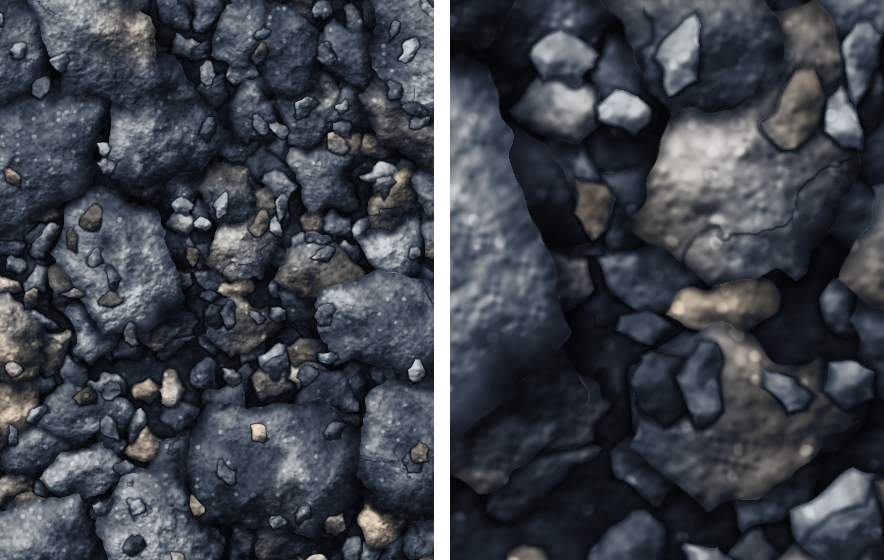
Left, the full canvas; right, a detail of the centre.
Reproduce this texture procedurally as a WebGL 2 fragment shader.

```glsl
#version 300 es
precision highp float;
// A heap of broken slate-blue and brown-grey rocks. Scattered faceted stones are
// painted layer over layer, each shading what lies beneath it; the resulting
// normals are then roughened with noise, lit from the upper left and tinted.

uniform vec2 u_resolution;
out vec4 fragColor;

#define BRIGHTNESS 0.375
#define BUMP 0.045
#define MOTTLE 1.7
#define SHADOW 0.80
#define SHADOW_REACH 0.14
#define EDGE_SOFTNESS 0.0014
#define FACETS 7
#define LIGHT_DIR normalize(vec3(-0.45, 0.65, 0.75))
#define COOL_DARK vec3(0.82, 1.01, 1.31)
#define COOL_PALE vec3(0.97, 1.005, 1.03)
#define WARM vec3(1.10, 1.0, 0.89)

const float TAU = 6.28318;

vec3 hash(vec3 p) {
    p = fract(p * vec3(0.1031, 0.1030, 0.0973));
    p += dot(p, p.yxz + 33.33);
    return fract((p.xxy + p.yxx) * p.zyx);
}

float noise(vec2 p) {
    vec2 i = floor(p), f = fract(p);
    f = f * f * (3.0 - 2.0 * f);
    float a = hash(vec3(i, 7.0)).x, b = hash(vec3(i + vec2(1, 0), 7.0)).x;
    float c = hash(vec3(i + vec2(0, 1), 7.0)).x, d = hash(vec3(i + 1.0, 7.0)).x;
    return mix(mix(a, b, f.x), mix(c, d, f.x), f.y);
}

float fbm(vec2 p) {
    float sum = 0.0, amp = 0.52;
    for (int i = 0; i < 5; i++) {
        sum += amp * noise(p);
        p = mat2(1.6, 1.2, -1.2, 1.6) * p + 3.7;
        amp *= 0.5;
    }
    return sum;
}

// One stone around the origin: xy = slope of its surface, z = distance inside the outline
vec3 stone(vec2 q, vec3 id, vec3 rnd) {
    float radius = mix(0.42, 0.60, rnd.x), turn = rnd.y * TAU;
    vec2 tilt = (rnd.yz - 0.5) * 0.7;
    float inside = 1.0, weight = exp(-14.0 * (0.25 - dot(q, tilt)));
    vec2 slope = tilt * weight;
    for (int k = 0; k < FACETS; k++) {
        vec3 h = hash(id + float(k) * 17.3);
        float angle = (float(k) + 0.6 * h.x) * TAU / float(FACETS) + turn;
        vec2 dir = vec2(cos(angle), sin(angle));
        float reach = radius * (1.0 + 0.22 * cos(2.0 * angle - rnd.z * TAU)) * mix(0.82, 1.0, h.y);
        float dist = reach - dot(q, dir), steep = mix(0.45, 1.7, h.z);
        float w = exp(-14.0 * max(dist * steep, -0.3));
        inside = min(inside, dist);
        slope += dir * steep * w;
        weight += w;
    }
    return vec3(slope / weight, inside);
}

// Paints one grid of stones over the surface: xy = slope, z = openness to light, w = stone seed
void scatter(vec2 p, float cell, float share, float layer, inout vec4 surface) {
    vec2 home = floor(p / cell);
    for (int j = -1; j <= 1; j++)
    for (int i = -1; i <= 1; i++) {
        vec2 tile = home + vec2(i, j);
        vec3 id = vec3(tile, layer * 31.0 + 5.0), rnd = hash(id + 0.5), place = hash(id + 90.0);
        if (place.z > share) continue;
        vec2 q = p / cell - tile - mix(vec2(0.2), vec2(0.8), place.xy);
        vec3 s = stone(q, id, rnd);
        float below = SHADOW - 0.3 * smoothstep(-0.2, 0.5, q.y);
        surface.z *= 1.0 - below * smoothstep(-SHADOW_REACH, 0.01, s.z);
        float cover = smoothstep(-EDGE_SOFTNESS, EDGE_SOFTNESS, s.z * cell);
        float rim = mix(0.5, 1.0, smoothstep(0.0, 0.09, s.z));
        surface.xyz = mix(surface.xyz, vec3(s.xy, rim), cover);
        if (cover > 0.5) surface.w = hash(id + 40.0).x;
    }
}

void main() {
    vec2 p = gl_FragCoord.xy / u_resolution.y;

    // Jagged outlines
    vec2 warp = vec2(noise(p * 22.0), noise(p * 22.0 + 40.0)) * 0.022
              + vec2(noise(p * 75.0), noise(p * 75.0 + 20.0)) * 0.008;
    vec2 w = p + warp + 3.0;

    // Rubble, middling stones, boulders, then loose pebbles on top
    vec4 surface = vec4(0.0, 0.0, 0.35, 0.5);
    scatter(w, 0.060, 1.00, 0.0, surface);
    scatter(w, 0.125, 0.85, 1.0, surface);
    scatter(w, 0.260, 0.58, 2.0, surface);
    scatter(w, 0.034, 0.10, 3.0, surface);

    // Rough surface lit from the upper left
    vec3 seed = hash(vec3(surface.w * 91.0, surface.w * 57.0, 3.0));
    vec2 t = p + seed.xy * 9.0, e = vec2(0.002, 0.0);
    float grit = fbm(t * 15.0);
    vec2 bump = vec2(fbm((t + e) * 15.0), fbm((t + e.yx) * 15.0)) - grit;
    vec3 normal = normalize(vec3(surface.xy - bump / e.x * BUMP, 1.0));
    float light = 0.33 + 0.97 * max(dot(normal, LIGHT_DIR), 0.0);

    // Mottling, pale crusts, specks and hairline cracks
    float patches = noise(t * 8.0 + 11.0), fine = noise(t * 170.0);
    float albedo = mix(0.72, 1.28, seed.z) * (1.0 + MOTTLE * (grit - 0.5)) * (0.78 + 0.44 * fine);
    albedo += 0.65 * smoothstep(0.62, 0.85, patches) * smoothstep(0.42, 0.62, grit);
    vec2 g = t * 70.0;
    vec3 dot3 = hash(vec3(floor(g), 2.0));
    float speck = length(fract(g) - mix(vec2(0.35), vec2(0.65), dot3.xy)) + 0.25 * (fine - 0.5);
    albedo += 0.6 * step(0.88, dot3.z) * (1.0 - smoothstep(0.12, 0.34, speck));
    float crack = abs(noise(t * 7.0 + grit) - 0.5) + 0.12 * smoothstep(0.45, 0.6, patches);
    albedo *= mix(0.5, 1.0, smoothstep(0.0, 0.022, crack));

    // Blue in the dark, greyer when pale, some stones brown
    float tone = 0.015 + BRIGHTNESS * albedo * light * surface.z;
    vec3 tint = mix(COOL_DARK, COOL_PALE, smoothstep(0.05, 0.62, tone));
    float brown = smoothstep(0.62, 0.85, 0.6 * fract(seed.x * 7.0 + seed.z) + 0.5 * patches);
    tint = mix(tint, WARM, 0.85 * brown * smoothstep(0.08, 0.25, tone));
    tone = tone < 0.6 ? tone : 0.6 + 0.3 * (1.0 - exp((0.6 - tone) / 0.3));
    fragColor = vec4(clamp(tone * tint, 0.0, 1.0), 1.0);
}
```
